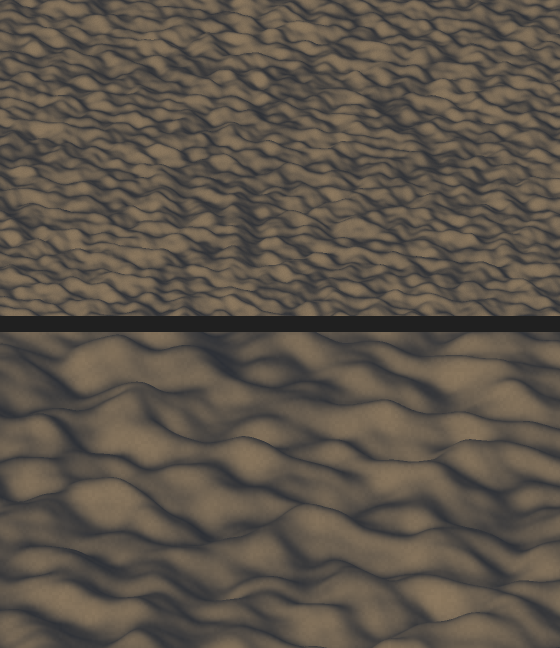
Top, the full canvas; bottom, a detail of the centre.
Give the GLSL for this texture, as a Shadertoy shader.

```glsl
// Wind-blown sand hummocks seen at a low angle under dusky side light.
// A noise height field is marched obliquely, so near crests cut off the
// shaded hollows behind them; the slope then picks a slate-to-tan colour.

float hash(vec2 p) {
    vec3 a = fract(vec3(p.xyx) * 0.1031);
    a += dot(a, a.yzx + 33.33);
    return fract((a.x + a.y) * a.z);
}

// Dot product of a random unit gradient with the offset from its corner
float corner(vec2 cell, vec2 offset) {
    float angle = 6.2832 * hash(cell);
    return dot(vec2(cos(angle), sin(angle)), offset);
}

float gradientNoise(vec2 p) {
    vec2 i = floor(p), f = p - i;
    vec2 w = f * f * f * (f * (f * 6.0 - 15.0) + 10.0);
    vec2 e = vec2(1.0, 0.0);
    return mix(mix(corner(i, f), corner(i + e.xy, f - e.xy), w.x),
               mix(corner(i + e.yx, f - e.yx), corner(i + e.xx, f - e.xx), w.x), w.y);
}

float sandHeight(vec2 p) {
    return gradientNoise(p) + 0.2 * gradientNoise(p * mat2(1.8, 0.6, -0.6, 1.8) + 37.0);
}

// First ground point met by the view ray, walking from near to far
vec2 findGround(vec2 screen, float lift) {
    const float stepSize = 0.075;
    float offset = -0.8 * lift;
    float lastGap = 1.0;
    for (int i = 0; i < 28; i++) {
        float gap = -offset / lift - sandHeight(screen + vec2(0.0, offset));
        if (gap < 0.0) {
            offset -= stepSize * gap / (gap - lastGap);
            break;
        }
        lastGap = gap;
        offset += stepSize;
    }
    return screen + vec2(0.0, offset);
}

vec3 sandColor(vec2 uv) {
    // Hummocks are wide, flattened and tilted down to the right
    vec2 screen = vec2(uv.x / 0.078, (uv.y + 0.13 * uv.x) / 0.03) + 50.0;
    vec2 ground = findGround(screen, 1.2);

    // Low light from the near left; hollows get a little less of it
    float h = sandHeight(ground);
    float eps = 0.04;
    vec2 slope = vec2(sandHeight(ground + vec2(eps, 0.0)) - h,
                      sandHeight(ground + vec2(0.0, eps)) - h) / eps;
    float facing = dot(slope, vec2(0.3, 0.9)) + 0.6 * h;

    // Broad patches of stronger and weaker light
    facing += 0.5 * gradientNoise(ground * vec2(0.4, 0.3) + 11.0);
    float light = 1.0 / (1.0 + exp(0.8 - 2.1 * facing));

    vec3 slate = vec3(0.165, 0.18, 0.207);
    vec3 paleTan = vec3(0.55, 0.472, 0.37);
    return mix(slate, paleTan, light);
}

void mainImage(out vec4 fragColor, in vec2 fragCoord) {
    // Four samples per pixel smooth the crest edges
    vec3 color = vec3(0.0);
    for (int i = 0; i < 4; i++) {
        vec2 jitter = vec2(i & 1, i >> 1) * 0.5 - 0.25;
        color += 0.25 * sandColor((fragCoord + jitter) / iResolution.y);
    }

    // Faint sand grain
    float grain = hash(floor(fragCoord / iResolution.y * 288.0) + 9.0) - 0.5;
    fragColor = vec4(color * (1.0 + 0.04 * grain), 1.0);
}
```
